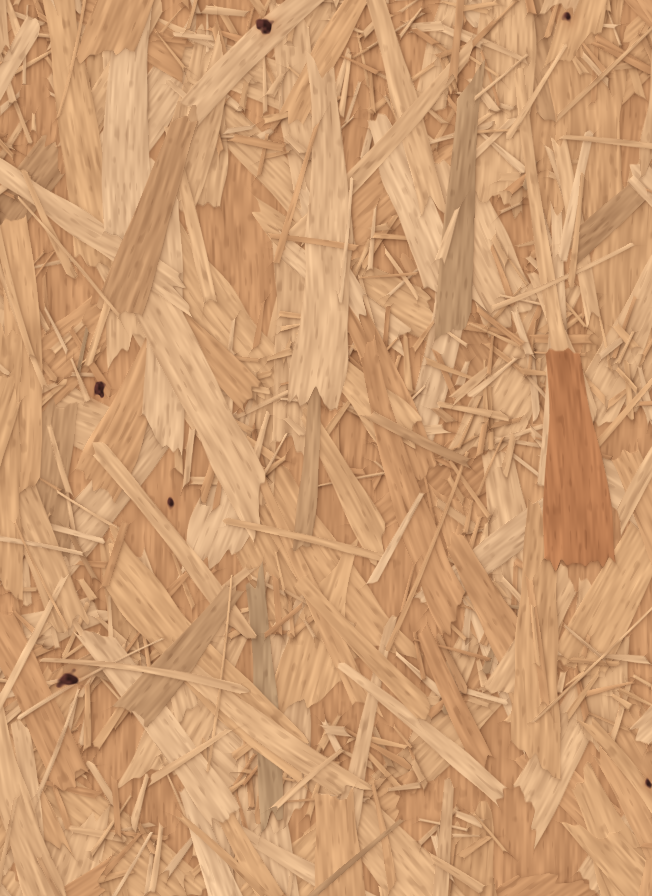
Give the GLSL for this texture, as a Shadertoy shader.

```glsl
// Oriented strand board: overlapping pressed wood flakes, splinters and a few dark knots.

const vec3 PALE = vec3(0.88, 0.72, 0.56);
const vec3 HONEY = vec3(0.835, 0.645, 0.465);
const vec3 TAN = vec3(0.775, 0.565, 0.395);
const vec3 GREYED = vec3(0.70, 0.56, 0.42);
const vec3 RUST = vec3(0.71, 0.47, 0.31);
const vec3 KNOT = vec3(0.27, 0.15, 0.13);
const vec3 DARKENING = vec3(0.82, 1.0, 1.12);
const vec2 SHADOW_DIR = vec2(0.75, -0.66);

// Topmost wood: its colour with shading, fibre coordinates and seed
struct Wood { vec3 tone; vec2 fibre; float seed; };

float hash(vec2 p) {
    return fract(sin(dot(p, vec2(12.9898, 78.233))) * 43758.5453);
}

float wave(float x, float seed) {
    float i = floor(x), f = x - i;
    return mix(hash(vec2(i, seed)), hash(vec2(i + 1.0, seed)), f * f * (3.0 - 2.0 * f));
}

float noise(vec2 p) {
    float i = floor(p.y), f = p.y - i;
    return mix(wave(p.x, i), wave(p.x, i + 1.0), f * f * (3.0 - 2.0 * f));
}

// Wood fibres running along q.y, as a brightness offset around zero
float woodGrain(vec2 q, float seed) {
    q.x += 0.010 * wave(q.y * 9.0, seed);
    float fine = noise(vec2(q.x * 350.0, q.y * 45.0 + seed)) - 0.5;
    float broad = noise(vec2(q.x * 130.0 + seed, q.y * 7.0)) - 0.5;
    float blotch = noise(q * vec2(38.0, 18.0) + seed) - 0.5;
    float pores = smoothstep(0.70, 0.95, noise(vec2(q.x * 290.0 + seed, q.y * 70.0)));
    float rings = sin(q.x * 620.0 + 5.0 * blotch) * step(0.55, hash(vec2(seed, 4.0)));
    return 0.17 * fine + 0.12 * broad + 0.09 * blotch + 0.03 * rings - 0.10 * pores;
}

vec3 flakeTone(float pick, float blend) {
    vec3 tone = mix(HONEY, PALE, blend * 0.9);
    tone = mix(tone, mix(TAN, HONEY, blend), step(0.55, pick));
    return mix(tone, mix(GREYED, TAN, blend), step(0.94, pick));
}

// Lays one slightly bowed flake with slanted, splintered ends and a cast shadow
void layFlake(inout Wood wood, vec2 p, float angle, vec2 halfSize, vec3 tone, float shade, float seed) {
    vec2 axis = vec2(sin(angle), cos(angle));
    vec2 across = vec2(axis.y, -axis.x);
    vec2 q = vec2(dot(p, across), dot(p, axis));
    q.x += (hash(vec2(seed, 3.0)) - 0.5) * q.y * q.y;
    if (abs(q.x) > halfSize.x * 1.2 + 0.01 || abs(q.y) > halfSize.y * 1.1 + halfSize.x * 1.4 + 0.01) return;

    float taper = 1.0 - 0.6 * hash(vec2(seed, 1.0)) * smoothstep(-0.8, 1.0, q.y / halfSize.y);
    float width = halfSize.x * taper * (0.88 + 0.24 * wave(q.y * 20.0, seed));
    float ragged = min(0.016, halfSize.y * 0.3) * (wave(q.x * 150.0, seed) + wave(q.x * 60.0, seed) - 1.0);
    float slant = q.x * (hash(vec2(seed, 2.0)) - 0.5) * 2.4;
    float sideDist = abs(q.x) - width;
    float endDist = (abs(q.y + slant) - halfSize.y + ragged) * 0.6;
    float d = max(sideDist, endDist);

    vec2 outward = sideDist > endDist ? across * sign(q.x) : axis * sign(q.y);
    float lee = dot(outward, SHADOW_DIR);
    float lift = 0.35 + 0.65 * wave(q.y * 24.0 + q.x * 9.0, seed + 5.0);
    float shadow = shade * lift * (0.5 + 0.5 * lee) * exp(-max(d, 0.0) / 0.0022);
    float rim = 1.0 - 0.07 * lift * lee * exp(min(d, 0.0) / 0.002);
    float pixel = 1.0 / iResolution.y;
    wood.tone = mix(wood.tone * (1.0 - shadow * DARKENING), tone * rim, smoothstep(pixel, -pixel, d));
    if (d < 0.0) {
        wood.fibre = q;
        wood.seed = seed;
    }
}

// Jittered grids of flakes no longer than a cell; patchiness keeps noisy clusters only
void scatter(inout Wood wood, vec2 p, int layers, float cell, vec2 smallest, vec2 largest,
             float spread, float shade, float patchiness, float seed) {
    for (int k = 0; k < layers * 9; k++) {
        float layer = seed + float(k / 9) * 7.31;
        vec2 shifted = p / cell + fract(layer * vec2(0.37, 0.71));
        vec2 id = floor(shifted) + vec2(k % 3, (k / 3) % 3) - 1.0;
        float key = hash(id + layer) * 91.7 + layer;
        vec2 offset = (shifted - id - vec2(hash(vec2(key, 11.0)), hash(vec2(key, 23.0)))) * cell;
        if (dot(offset, offset) > cell * cell) continue;
        if (patchiness > 0.0 && noise((p - offset) * 11.0 + seed) < patchiness) continue;
        float angle = (hash(vec2(key, 31.0)) + hash(vec2(key, 37.0)) - 1.0) * spread;
        vec2 size = mix(smallest, largest, vec2(hash(vec2(key, 41.0)), hash(vec2(key, 43.0))));
        vec3 tone = flakeTone(hash(vec2(key, 53.0)), hash(vec2(key, 59.0)));
        layFlake(wood, offset, angle, size, tone, shade, key);
    }
}

// Small irregular dark knots with a soft stained halo
vec3 addKnots(vec3 col, vec2 p, float aspect, int count) {
    for (int i = 0; i < count; i++) {
        float id = float(i) + 5.3;
        vec2 q = p - vec2(hash(vec2(id, 3.0)) * aspect, hash(vec2(id, 7.0)));
        if (dot(q, q) > 0.004) continue;
        q.x *= mix(0.7, 1.6, hash(vec2(id, 13.0)));
        float radius = mix(0.004, 0.011, hash(vec2(id, 9.0)));
        float d = length(q) - radius * (0.5 + noise(q * 150.0 + id));
        col = mix(col, RUST, 0.45 * exp(-max(d, 0.0) / 0.006));
        col = mix(col, KNOT * (0.7 + 0.8 * noise(q * 260.0)), smoothstep(0.002, -0.002, d));
    }
    return col;
}

void mainImage(out vec4 fragColor, in vec2 fragCoord) {
    vec2 p = fragCoord / iResolution.y;
    float aspect = iResolution.x / iResolution.y;
    Wood wood = Wood(TAN, p, 1.7);

    // Broad bottom flakes, clustered splinters, then the upper flakes and slivers
    scatter(wood, p, 3, 0.18, vec2(0.016, 0.07), vec2(0.042, 0.13), 1.3, 0.32, 0.0, 3.1);
    scatter(wood, p, 3, 0.045, vec2(0.0015, 0.012), vec2(0.005, 0.038), 2.4, 0.52, 0.50, 37.4);
    scatter(wood, p, 3, 0.20, vec2(0.008, 0.07), vec2(0.026, 0.165), 1.3, 0.36, 0.28, 71.2);
    scatter(wood, p, 1, 0.24, vec2(0.018, 0.10), vec2(0.034, 0.19), 1.0, 0.36, 0.45, 113.6);
    scatter(wood, p, 2, 0.12, vec2(0.0015, 0.03), vec2(0.0055, 0.11), 2.0, 0.36, 0.48, 157.9);

    // One resin-stained flake, then fibres on whatever lies on top
    layFlake(wood, p - vec2(0.88 * aspect, 0.49), -0.08, vec2(0.040, 0.12), RUST, 0.36, 77.0);
    vec3 col = wood.tone * (1.02 + woodGrain(wood.fibre, wood.seed) * DARKENING);
    col = addKnots(col, p, aspect, 6);
    fragColor = vec4(clamp(col, 0.0, 1.0), 1.0);
}
```
